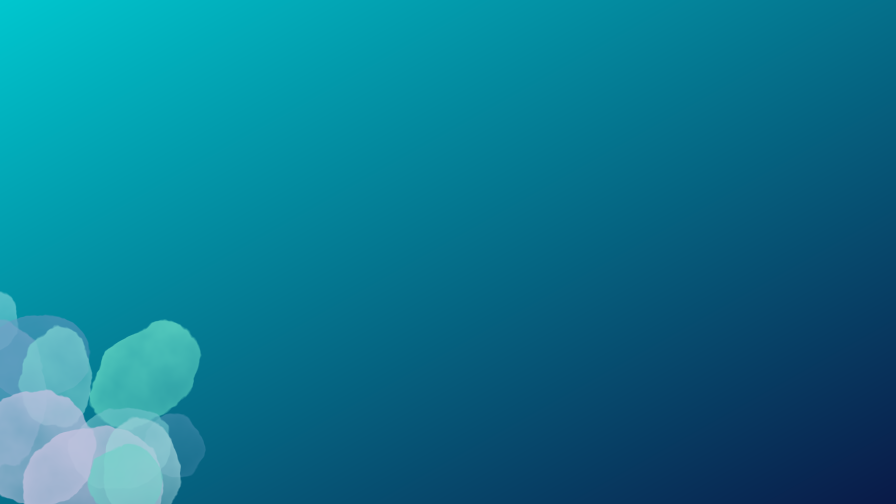
This background is drawn by a WebGL 2 fragment shader. Its source:

```glsl
#version 300 es
precision highp float;
// Diagonal teal to navy gradient with a cluster of watercolour blooms in the lower left corner.

uniform vec2 u_resolution;
out vec4 fragColor;

const vec3 TEAL = vec3(0.0, 0.78, 0.81);
const vec3 NAVY = vec3(0.036, 0.10, 0.28);
const float EDGE_WOBBLE = 0.011;   // size of the ragged outline, in canvas heights
const float EDGE_SCALE = 17.0;     // frequency of the ragged outline
const float WASH_SCALE = 9.0;      // frequency of pigment variation
const float WASH_AMOUNT = 0.30;
const float RIM_WIDTH = 0.009;     // pigment gathered along the outline
const float RIM_STRENGTH = 0.10;
const float CLUSTER_REACH = 0.5;   // blooms lie within this square
const int BLOOMS = 11;

// Centre (xy) and radii (zw) in canvas heights, back to front.
const vec4 SHAPE[BLOOMS] = vec4[](
  vec4(-0.005, 0.363, 0.045, 0.056),
  vec4(0.075, 0.292, 0.105, 0.085),
  vec4(0.0, 0.22, 0.09, 0.15),
  vec4(0.345, 0.115, 0.060, 0.062),
  vec4(0.287, 0.255, 0.125, 0.083),
  vec4(0.24, 0.11, 0.10, 0.082),
  vec4(0.112, 0.25, 0.070, 0.10),
  vec4(0.07, 0.11, 0.118, 0.116),
  vec4(0.185, 0.035, 0.14, 0.12),
  vec4(0.282, 0.065, 0.075, 0.108),
  vec4(0.25, 0.045, 0.075, 0.070));

// Pigment colour (rgb) and opacity (a).
const vec4 PIGMENT[BLOOMS] = vec4[](
  vec4(0.50, 0.83, 0.85, 0.60),
  vec4(0.40, 0.59, 0.75, 0.50),
  vec4(0.48, 0.65, 0.79, 0.55),
  vec4(0.38, 0.60, 0.74, 0.38),
  vec4(0.33, 0.79, 0.74, 0.85),
  vec4(0.43, 0.76, 0.79, 0.60),
  vec4(0.47, 0.80, 0.81, 0.72),
  vec4(0.70, 0.75, 0.86, 0.78),
  vec4(0.76, 0.76, 0.87, 0.70),
  vec4(0.62, 0.82, 0.85, 0.65),
  vec4(0.42, 0.82, 0.78, 0.60));

// Tilt of each bloom in radians.
const float TILT[BLOOMS] = float[](
  0.0, 0.1, 0.0, 0.5, 0.73, 0.2, -0.1, -0.15, 0.2, 0.1, 0.3);

vec2 hashGradient(vec2 cell) {
  vec2 h = vec2(dot(cell, vec2(127.1, 311.7)), dot(cell, vec2(269.5, 183.3)));
  return 2.0 * fract(sin(h) * 43758.5) - 1.0;
}

float gradientNoise(vec2 p) {
  vec2 i = floor(p), f = fract(p);
  vec2 u = f * f * f * (f * (f * 6.0 - 15.0) + 10.0);
  vec2 e = vec2(0.0, 1.0);
  float a = dot(hashGradient(i), f);
  float b = dot(hashGradient(i + e.yx), f - e.yx);
  float c = dot(hashGradient(i + e.xy), f - e.xy);
  float d = dot(hashGradient(i + e.yy), f - e.yy);
  return mix(mix(a, b, u.x), mix(c, d, u.x), u.y);
}

float fbm(vec2 p) {
  float sum = 0.0, amp = 1.0;
  for (int i = 0; i < 4; i++) {
    sum += amp * gradientNoise(p);
    p = mat2(1.6, 1.2, -1.2, 1.6) * p;
    amp *= 0.5;
  }
  return sum;
}

vec2 rotate(vec2 p, float angle) {
  float c = cos(angle), s = sin(angle);
  return vec2(c * p.x + s * p.y, c * p.y - s * p.x);
}

// Lays one translucent bloom over the colour below it.
vec3 paintBloom(vec3 below, vec2 p, int i, float pixel) {
  vec4 shape = SHAPE[i];
  vec2 seed = vec2(float(i) * 7.3, float(i) * 3.1);
  vec2 q = rotate(p - shape.xy, TILT[i]) / shape.zw;
  float dist = (length(q) - 1.0) * min(shape.z, shape.w);
  dist += EDGE_WOBBLE * fbm(p * EDGE_SCALE + seed);

  float cover = 1.0 - smoothstep(-pixel, pixel, dist);
  float fade = mix(0.72, 1.0, smoothstep(-1.0, 0.7, q.y));
  float wash = 1.0 + WASH_AMOUNT * fbm(p * WASH_SCALE + seed.yx);
  float rim = RIM_STRENGTH * exp(-abs(dist) / RIM_WIDTH);
  float alpha = cover * clamp(PIGMENT[i].a * fade * wash + rim, 0.0, 1.0);
  return mix(below, PIGMENT[i].rgb, alpha);
}

void main() {
  vec2 uv = gl_FragCoord.xy / u_resolution;
  vec2 p = gl_FragCoord.xy / u_resolution.y;
  float pixel = 1.0 / u_resolution.y;

  // Corner to corner backdrop
  vec3 color = mix(TEAL, NAVY, 0.5 * (uv.x + 1.0 - uv.y));

  // Blooms, back to front
  if (max(p.x, p.y) < CLUSTER_REACH) {
    for (int i = 0; i < BLOOMS; i++) color = paintBloom(color, p, i, pixel);
  }
  fragColor = vec4(color, 1.0);
}
```
